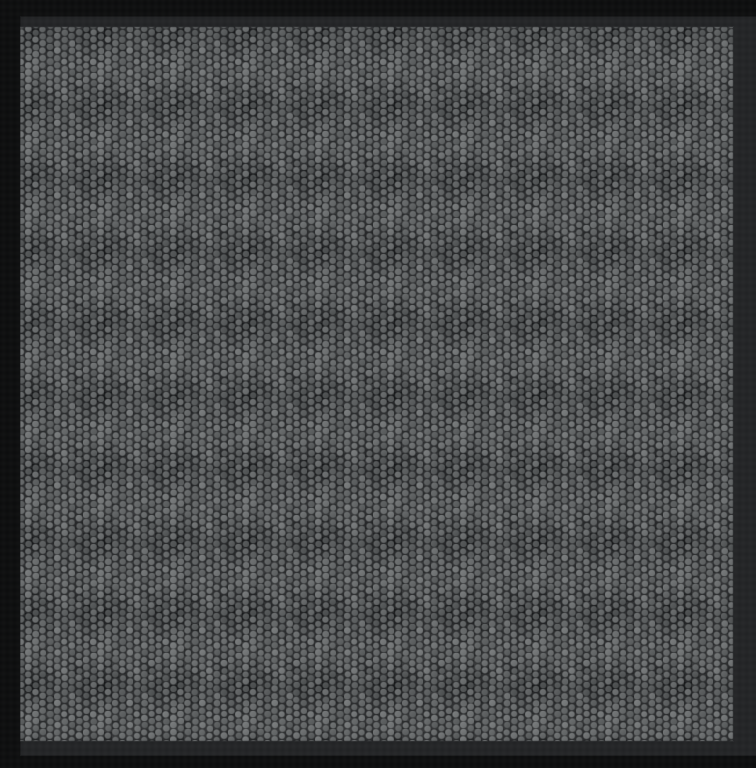
Write a WebGL 2 fragment shader that draws this texture.

```glsl
#version 300 es
precision highp float;

uniform vec2 u_resolution;
out vec4 outColor;

#define TILE 0.0944            // side of one repeat, canvas heights
#define DOTS 10.0              // dots along one repeat (even)
#define TILE_ORIGIN vec2(0.0039, -0.029)
#define PANEL_MIN vec2(0.0265, 0.0352)
#define PANEL_MAX vec2(0.9544, 0.9648)
#define FRAME_MIN vec2(0.0265, 0.0160)
#define FRAME_TOP 0.9785
#define DOT_RADIUS 0.44        // in dot spacings
#define DOT_JITTER 0.12
#define DOT_VARIATION 0.11
#define PATCH_DEPTH 0.075
#define SOFTNESS 0.14

const vec3 EDGE_BLACK = vec3(0.060, 0.063, 0.065);
const vec3 FRAME_GREY = vec3(0.145, 0.150, 0.157);
const vec3 GAP_GREY   = vec3(0.178, 0.184, 0.190);
const vec3 DOT_GREY   = vec3(0.392, 0.403, 0.407);

float hash(vec2 p) {
    return fract(sin(dot(p, vec2(127.1, 311.7))) * 43758.5453);
}

// Smooth coverage of an axis-aligned box
float boxMask(vec2 p, vec2 lo, vec2 hi, float aa) {
    vec2 d = max(lo - p, p - hi);
    return 1.0 - smoothstep(-aa, aa, max(d.x, d.y));
}

// Wide dark cluster in every repeat, broken up dot by dot
float darkPatch(vec2 tilePos, vec2 id) {
    vec2 local = fract(tilePos) - vec2(0.36, 0.45);
    local -= round(local);
    float blob = exp(-dot(local * local, vec2(7.0, 16.0)));
    return blob * (0.3 + 1.2 * hash(id + 41.9));
}

// Upright columns of round dots, every other one raised by half a step
vec3 dotPanel(vec2 p, float pixel) {
    vec2 tilePos = (p - TILE_ORIGIN) / TILE;
    vec2 grid = tilePos * DOTS;
    grid.y += 0.5 * mod(floor(grid.x), 2.0);
    vec2 id = mod(floor(grid), DOTS);
    vec2 local = fract(grid) - 0.5;

    // Small shifts and size changes keep the weave uneven
    vec2 shift = vec2(hash(id + 5.3), hash(id + 11.9)) - 0.5;
    float radius = DOT_RADIUS + 0.06 * (hash(id + 27.1) - 0.5);
    float aa = max(SOFTNESS, 0.75 * pixel * DOTS / TILE);
    float dist = length(local - DOT_JITTER * shift) - radius;
    float face = 1.0 - smoothstep(-aa, aa, dist);

    float shade = (hash(id + 3.7) - 0.5) * DOT_VARIATION;
    float relief = 0.04 * (local.y - local.x);
    vec3 dotColor = DOT_GREY + shade + relief;
    vec3 gapColor = GAP_GREY + 0.06 * (hash(id + 19.3) - 0.5);

    vec3 color = mix(gapColor, dotColor, face);
    return color - PATCH_DEPTH * (darkPatch(tilePos, id) - 0.3);
}

// Faint diagonal weave on the border
float borderWeave(vec2 p) {
    vec2 q = p * DOTS / TILE;
    return 0.012 * sin(3.14159 * (q.x + q.y)) * sin(3.14159 * (q.x - q.y));
}

void main() {
    vec2 p = gl_FragCoord.xy / u_resolution.y;
    float pixel = 1.0 / u_resolution.y;
    float right = u_resolution.x / u_resolution.y;

    // Border: black edge with a lighter band on three sides
    vec2 frameMax = vec2(right + 2.0 * pixel, FRAME_TOP);
    float frame = boxMask(p, FRAME_MIN, frameMax, pixel);
    vec3 color = mix(EDGE_BLACK, FRAME_GREY, frame) + borderWeave(p);

    // Dotted panel
    float panel = boxMask(p, PANEL_MIN, PANEL_MAX, pixel);
    color = mix(color, dotPanel(p, pixel), panel);

    outColor = vec4(clamp(color, 0.0, 1.0), 1.0);
}
```
